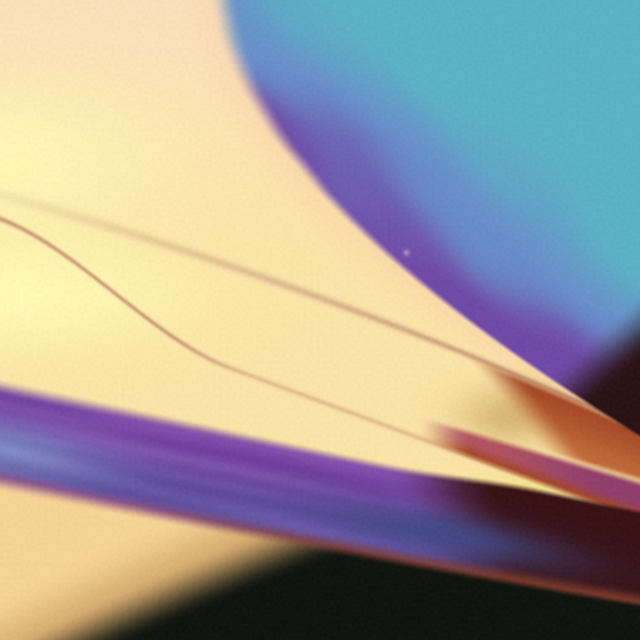
Write a WebGL 1 fragment shader that draws this background.

```glsl
precision highp float;
// Soft-focus macro of pale translucent petals against a blue bowl and a violet band.
// Curves y(x) or x(y) split the canvas; each side is a blended gradient, and soft
// masks layer the veins, rust tips, violet band and shadow from back to front.

uniform vec2 u_resolution;

#define CREAM vec3(0.98, 0.89, 0.65)
#define GLOW vec3(1.0, 0.98, 0.71)
#define CYAN vec3(0.36, 0.70, 0.77)
#define AZURE vec3(0.41, 0.56, 0.79)
#define VIOLET vec3(0.44, 0.29, 0.65)
#define RUST vec3(0.64, 0.28, 0.15)
#define MAROON vec3(0.22, 0.07, 0.08)
#define SHADOW vec3(0.06, 0.08, 0.06)
#define VEIN_WIDTH 0.0045
#define STREAK_AMOUNT 0.07
#define GRAIN_AMOUNT 0.018

vec2 hashGradient(vec2 cell) {
  float angle = 6.2832 * fract(sin(dot(cell, vec2(127.1, 311.7))) * 43758.5);
  return vec2(cos(angle), sin(angle));
}

float gradientNoise(vec2 p) {
  vec2 i = floor(p), f = fract(p);
  vec2 u = f * f * f * (f * (f * 6.0 - 15.0) + 10.0);
  vec2 e = vec2(0.0, 1.0);
  float low = mix(dot(hashGradient(i), f), dot(hashGradient(i + e.yx), f - e.yx), u.x);
  float high = mix(dot(hashGradient(i + e), f - e), dot(hashGradient(i + e.yy), f - e.yy), u.x);
  return mix(low, high, u.y);
}

// Soft mask: 0 below the edge, 1 above it
float cover(float d, float blur) { return smoothstep(-blur, blur, d); }

float spot(vec2 p, vec2 center, vec2 size) {
  vec2 q = (p - center) / size;
  return exp(-dot(q, q));
}

// Boundary curves, with y measured downward
float bowlEdge(float y) { return 0.349 + y * (0.131 + y * (1.4375 - 0.333 * y)); }
float upperVein(float x) { return 0.304 + x * (0.28 + 0.085 * x); }
float lowerVein(float x) { return 0.442 + 0.37 * x - 0.1 * (1.0 - smoothstep(0.0, 0.36, x)); }
float bandTop(float x) { return 0.604 + 0.208 * x - 0.012 * smoothstep(0.6, 0.85, x); }
float bandBottom(float x) { return 0.755 + 0.19 * x + 0.02 * x * (1.0 - x); }

vec3 petal(vec2 p) {
  vec3 col = mix(vec3(0.98, 0.88, 0.73), CREAM, smoothstep(0.0, 0.4, p.y));
  col = mix(col, GLOW, 0.85 * spot(p, vec2(-0.03, 0.25), vec2(0.28, 0.12)));
  col = mix(col, GLOW, 0.95 * spot(p, vec2(0.0, 0.46), vec2(0.28, 0.09)));
  col = mix(col, vec3(0.97, 0.80, 0.67), 0.6 * cover(p.x - bowlEdge(p.y) + 0.03, 0.06));

  // Two veins, blurred at the left and crisp toward the right
  float up = abs(p.y - upperVein(p.x));
  float low = abs(p.y - lowerVein(p.x));
  float upWidth = VEIN_WIDTH * mix(2.2, 0.8, p.x);
  col = mix(col, vec3(0.70, 0.47, 0.40), exp(-up * up / (upWidth * upWidth)) * mix(0.1, 0.75, p.x));
  float lowFade = mix(0.65, 0.32, smoothstep(0.25, 0.4, p.x));
  col = mix(col, vec3(0.71, 0.46, 0.37), exp(-low * low / (VEIN_WIDTH * VEIN_WIDTH)) * lowFade);

  // Tan haze, yellow fold and coloured tips
  col = mix(col, vec3(0.80, 0.66, 0.40), 0.75 * spot(p, vec2(0.80, 0.65), vec2(0.08, 0.045)));
  col = mix(col, vec3(0.95, 0.89, 0.54), 0.8 * spot(p, vec2(0.83, 0.762), vec2(0.13, 0.018)));
  float foldEdge = 0.667 + 0.295 * (p.x - 0.703);
  float rustMask = cover(p.x - 0.80 - 0.8 * (p.y - 0.61), 0.035)
                 * cover(foldEdge - 0.006 - p.y, 0.007) * cover(p.y - upperVein(p.x) - 0.004, 0.008);
  vec3 rustTint = mix(RUST, vec3(0.75, 0.42, 0.23), cover(p.y - 0.67 - 0.4 * (p.x - 0.9), 0.05));
  col = mix(col, rustTint, rustMask);
  float pinkMask = cover(p.y - foldEdge, 0.007) * cover(lowerVein(p.x) - p.y, 0.007)
                 * smoothstep(0.65, 0.74, p.x);
  vec3 pinkTint = mix(vec3(0.69, 0.33, 0.38), vec3(0.57, 0.25, 0.42), smoothstep(0.75, 0.95, p.x));
  pinkTint = mix(pinkTint, RUST, cover(p.y - lowerVein(p.x) + 0.013, 0.012));
  return mix(col, pinkTint, pinkMask);
}

vec3 bowl(vec2 p, float depth) {
  float streak = gradientNoise(vec2(p.x + p.y, p.x - p.y) * vec2(3.0, 9.0));
  float tone = depth + 0.22 * (1.0 - smoothstep(0.0, 0.23, p.y))
             - 0.07 * smoothstep(0.4, 0.55, p.y) + STREAK_AMOUNT * streak;
  vec3 col = mix(VIOLET, AZURE, smoothstep(-0.02, 0.21, tone));
  col = mix(col, CYAN, smoothstep(0.18, 0.39, tone));
  float corner = p.y - 0.575 + 0.9 * (p.x - 0.93);
  col = mix(col, vec3(0.17, 0.07, 0.08), cover(corner, 0.055));
  return mix(col, vec3(0.75, 0.61, 0.76), 0.8 * spot(p, vec2(0.635, 0.395), vec2(0.005)));
}

vec3 band(vec2 p) {
  float top = bandTop(p.x), bottom = bandBottom(p.x);
  float t = (p.y - top) / (bottom - top);
  float streak = gradientNoise(vec2(p.x * 3.0, t * 7.0));
  vec3 col = mix(vec3(0.47, 0.28, 0.64), vec3(0.39, 0.32, 0.63), smoothstep(0.2, 0.8, t));
  col = mix(col, vec3(0.49, 0.53, 0.77), 0.9 * spot(vec2(p.x, t), vec2(0.0, 0.62), vec2(0.17, 0.28)));
  col += STREAK_AMOUNT * streak;
  col = mix(col, MAROON, smoothstep(0.60, 0.78, p.x - 0.06 * t));
  float blueRow = 0.60 + 0.15 * (p.x - 0.6);
  col = mix(col, vec3(0.26, 0.29, 0.53), 0.95 * spot(vec2(p.x, t), vec2(0.69, blueRow), vec2(0.19, 0.23)));
  vec3 rim = mix(vec3(0.60, 0.34, 0.52), vec3(0.52, 0.25, 0.18), smoothstep(0.1, 0.6, p.x));
  return mix(col, rim, 0.9 * smoothstep(0.82, 1.0, t));
}

void main() {
  vec2 p = gl_FragCoord.xy / u_resolution;
  p.y = 1.0 - p.y;

  // The bowl rim is blurred and uneven above, sharper below
  float rough = 0.012 * gradientNoise(vec2(p.y * 22.0, 3.5)) * (1.0 - smoothstep(0.15, 0.35, p.y));
  float depth = p.x - bowlEdge(p.y) + rough;
  vec3 col = mix(petal(p), bowl(p, depth), cover(depth, mix(0.023, 0.007, smoothstep(0.0, 0.6, p.y))));

  // Violet band, then the lower petal fading into shadow
  col = mix(col, band(p), cover(p.y - bandTop(p.x), mix(0.014, 0.005, p.x)));
  float shade = p.y - 0.995 + 0.43 * (p.x - 0.13) - 0.12 * (p.x - 0.13) * (p.x - 0.48);
  vec3 under = mix(vec3(0.96, 0.83, 0.59), vec3(0.82, 0.65, 0.42), cover(shade + 0.07, 0.06));
  under = mix(under, SHADOW, cover(shade, 0.045));
  col = mix(col, under, cover(p.y - bandBottom(p.x), mix(0.014, 0.006, p.x)));

  col += GRAIN_AMOUNT * gradientNoise(p * 190.0);
  gl_FragColor = vec4(clamp(col, 0.0, 1.0), 1.0);
}
```
